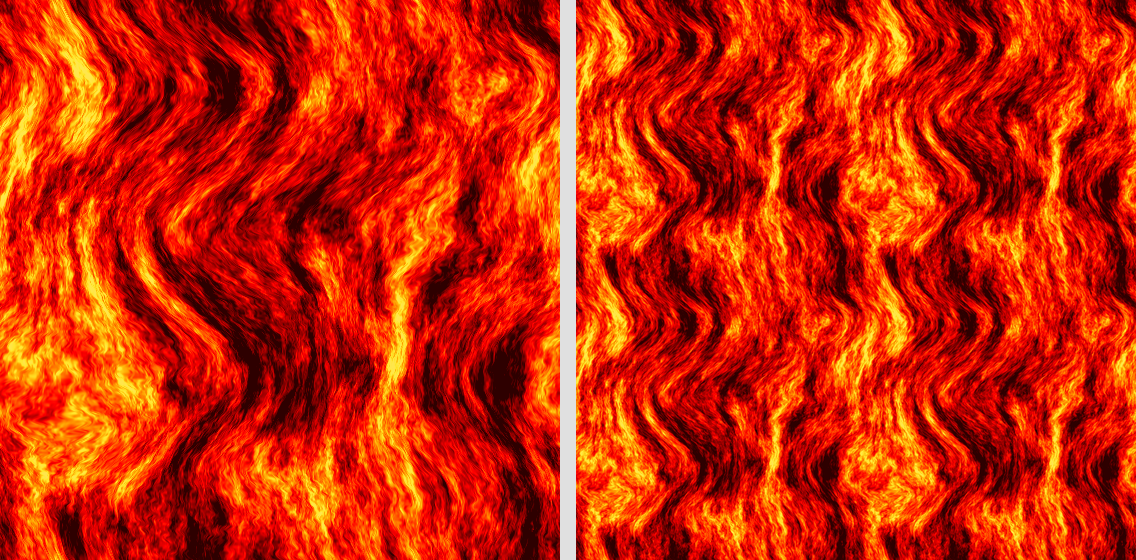
Left: one tile. Right: repeated 2 by 2.
Give the GLSL for this texture, as a WebGL 2 fragment shader.

```glsl
#version 300 es
precision highp float;
// Seamless wall of flame: wavy upright streaks in dark red, scarlet and yellow.

uniform vec2 u_resolution;
out vec4 fragColor;

// Integer hash of a lattice cell, 0 to 1
float hash(vec2 cell, float seed) {
    uvec3 q = uvec3(uvec2(cell), uint(seed)) * uvec3(1597u, 7919u, 3571u);
    uint h = (q.x ^ (q.y << 8) ^ (q.z << 16)) * 26699u + q.y * 40503u;
    h = (h ^ (h >> 15)) * 73244475u;
    h = (h ^ (h >> 13)) * 73244475u;
    h ^= h >> 16;
    return float(h & 65535u) / 65535.0;
}

// Value noise that repeats on the unit square, -0.5 to 0.5
float tileNoise(vec2 uv, vec2 cells, float seed) {
    vec2 shift = vec2(hash(vec2(3.0, 5.0), seed), hash(vec2(7.0, 2.0), seed));
    vec2 p = uv * cells + shift;
    vec2 i = floor(p);
    vec2 f = p - i;
    f = f * f * (3.0 - 2.0 * f);
    vec2 a = mod(i, cells);
    vec2 b = mod(i + 1.0, cells);
    float low = mix(hash(a, seed), hash(vec2(b.x, a.y), seed), f.x);
    float high = mix(hash(vec2(a.x, b.y), seed), hash(b, seed), f.x);
    return mix(low, high, f.y) - 0.5;
}

// Sideways sway, with smaller curls and a fine ragged edge
vec2 sway(vec2 uv) {
    vec2 bend = vec2(0.22, 0.08) * vec2(tileNoise(uv, vec2(2.0, 4.0), 11.0),
                                       tileNoise(uv, vec2(3.0, 3.0), 12.0));
    bend += vec2(0.065, 0.05) * vec2(tileNoise(uv + bend, vec2(6.0, 8.0), 13.0),
                                     tileNoise(uv + bend, vec2(7.0, 6.0), 14.0));
    bend.x += 0.012 * tileNoise(uv + bend, vec2(24.0, 26.0), 15.0);
    bend.x += 0.006 * tileNoise(uv + bend, vec2(90.0, 100.0), 16.0);
    return uv + bend;
}

// Layers of upright streaks, scaled to an even spread
float streaks(vec2 uv) {
    vec2 cells = vec2(9.0, 3.0);
    float sum = 0.0, power = 0.0, weight = 1.0;
    for (int layer = 0; layer < 7; layer++) {
        sum += weight * tileNoise(uv, cells, 30.0 + float(layer));
        power += weight * weight;
        weight *= 0.85;
        cells *= 2.0;
    }
    return sum / sqrt(power);
}

// Red fills first, then green, then a trace of blue
vec3 fireColour(float heat) {
    float red = clamp(heat, 0.18, 1.0);
    float green = clamp(1.1 * (heat - 1.0), 0.0, 0.9);
    float blue = 0.3 * smoothstep(1.5, 2.1, heat);
    return vec3(red, green, blue);
}

void main() {
    vec2 uv = gl_FragCoord.xy / u_resolution;
    float heat = 0.81 + 1.9 * streaks(sway(uv));
    fragColor = vec4(fireColour(heat), 1.0);
}
```
